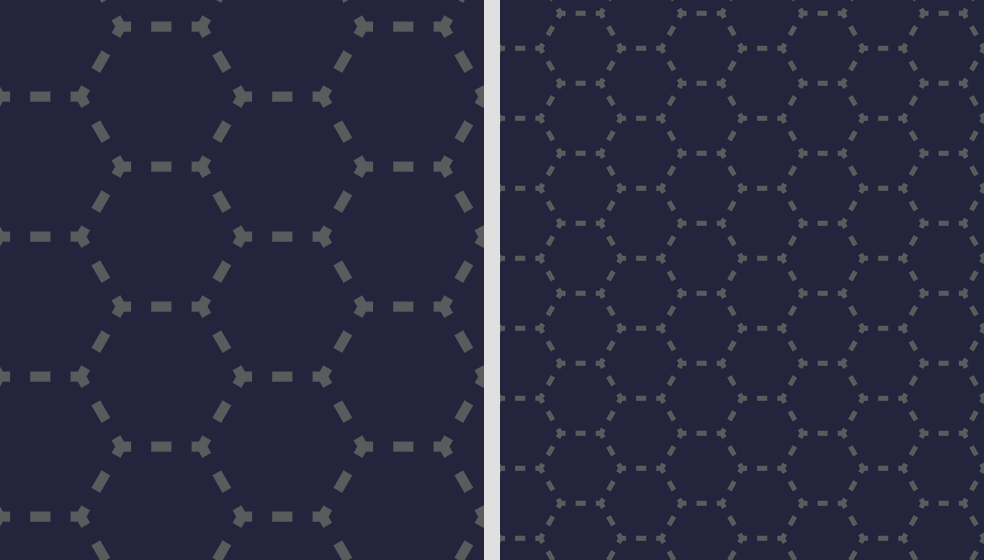
Left, the tile; right, the same tile 2 across and 2 down.
This pattern is drawn by a WebGL 1 fragment shader. Its source:

```glsl
precision highp float;
// Honeycomb of dashed outlines on a flat dark ground.
// Each point is moved into its nearest hexagon, folded by symmetry, and
// measured against dashes centred on the corners and middles of the edges.

uniform vec2 u_resolution;

const float SQRT3 = 1.7320508;
const vec2 REPEATS = vec2(2.0, 4.0);         // whole cells across and down
const vec2 CELL = vec2(3.0, SQRT3);          // cell size, in hexagon sides
const vec2 HEX_CENTRE = vec2(0.6667, 0.310); // as a fraction of a cell
const vec2 DASH_HALF = vec2(0.125, 0.0625);  // half length and half width
const float DASH_PERIOD = 0.5;

const vec3 GROUND = vec3(0.141, 0.141, 0.239);
const vec3 DASH = vec3(0.353, 0.357, 0.361);

vec2 wrapCentred(vec2 p, vec2 period) {
  return mod(p + 0.5 * period, period) - 0.5 * period;
}

// Offset from the nearest centre: two interleaved rectangular lattices.
vec2 nearestHexagon(vec2 p, vec2 cell) {
  vec2 a = wrapCentred(p, cell);
  vec2 b = wrapCentred(p + 0.5 * cell, cell);
  return dot(a, a) < dot(b, b) ? a : b;
}

// Signed distance to the dashes along the edge facing the given normal.
float dashedEdge(vec2 q, vec2 normal, float period, vec2 halfSize) {
  float along = dot(q, vec2(-normal.y, normal.x));
  float across = abs(dot(q, normal) - 0.5 * SQRT3);
  float fromDash = abs(mod(along + 0.5 * period, period) - 0.5 * period);
  vec2 d = vec2(fromDash, across) - halfSize;
  return max(d.x, d.y);
}

void main() {
  vec2 cells = gl_FragCoord.xy / u_resolution * REPEATS;
  vec2 q = abs(nearestHexagon((cells - HEX_CENTRE) * CELL, CELL));

  // The fold leaves one flat edge and one slanted edge.
  float flatEdge = dashedEdge(q, vec2(0.0, 1.0), DASH_PERIOD, DASH_HALF);
  float slantEdge = dashedEdge(q, vec2(0.5 * SQRT3, 0.5), DASH_PERIOD, DASH_HALF);
  float d = min(flatEdge, slantEdge);

  // Soften the outline over about one pixel.
  float pixel = CELL.x * REPEATS.x / u_resolution.x;
  float ink = 1.0 - smoothstep(-0.6 * pixel, 0.6 * pixel, d);
  gl_FragColor = vec4(mix(GROUND, DASH, ink), 1.0);
}
```
